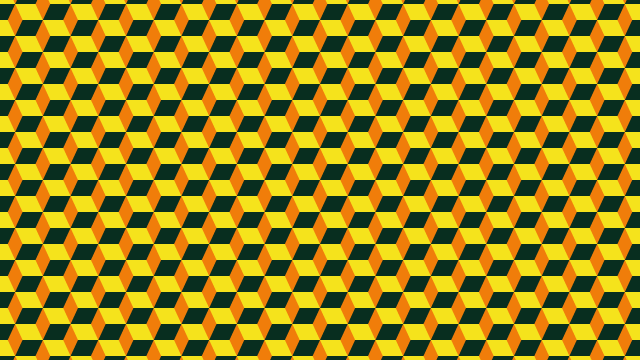
Reproduce this pattern procedurally as a Shadertoy shader.

```glsl
// Tumbling blocks: three flat rhombi per cube, tiled over the whole canvas.
// Each horizontal strip alternates two leaning faces split by wedge slices of
// the upright face; odd strips shift by half a repeat. Edges are supersampled.

const vec3 YELLOW = vec3(0.96, 0.89, 0.11);
const vec3 ORANGE = vec3(0.94, 0.49, 0.04);
const vec3 GREEN  = vec3(0.03, 0.18, 0.12);

const float STRIPS = 22.5;         // strips in the canvas height
const float REPEAT_ASPECT = 3.4641; // repeat width over strip height
const float UPRIGHT_WIDTH = 0.267; // upright face width, in repeats
const int SAMPLES = 5;             // samples per pixel side

// Face colour at p, in canvas heights from the centre
vec3 blockColor(vec2 p) {
    vec2 q = p * STRIPS / vec2(REPEAT_ASPECT, 1.0);
    float strip = floor(q.y);
    float rise = q.y - strip;
    float x = fract(q.x + 0.5 * mod(strip, 2.0));

    // Upright face: one wedge widens upward at x = 0, one narrows at x = 0.5
    float halfWidth = 0.5 * UPRIGHT_WIDTH;
    float toWide = min(x, 1.0 - x);
    float toNarrow = abs(x - 0.5);
    if (toWide < halfWidth * rise || toNarrow < halfWidth * (1.0 - rise)) {
        return ORANGE;
    }

    // Leaning faces: right of the joint, then left of the next one
    return x < 0.5 ? GREEN : YELLOW;
}

void mainImage(out vec4 fragColor, in vec2 fragCoord) {
    vec3 sum = vec3(0.0);
    for (int j = 0; j < SAMPLES; j++) {
        for (int i = 0; i < SAMPLES; i++) {
            vec2 offset = (vec2(i, j) + 0.5) / float(SAMPLES) - 0.5;
            vec2 p = (fragCoord + offset - 0.5 * iResolution.xy) / iResolution.y;
            sum += blockColor(p);
        }
    }
    fragColor = vec4(sum / float(SAMPLES * SAMPLES), 1.0);
}
```
